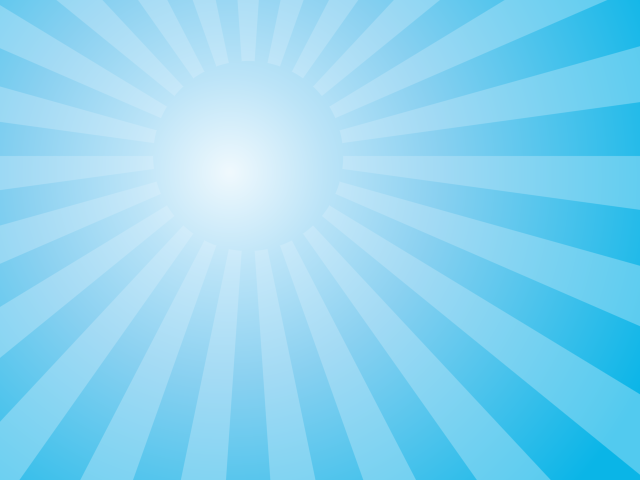
Give the GLSL for this background, as a Shadertoy shader.

```glsl
// Pale sun disc with translucent rays spreading over a radial sky-blue glow.

const float TAU = 6.2831853;

// Layout, in canvas heights
const vec2 SUN_CENTER = vec2(0.517, 0.675);
const vec2 GLOW_CENTER = vec2(0.479, 0.641);
const float SUN_RADIUS = 0.198;
const float RAY_COUNT = 23.0;

// Ray opacity grows from the sun outwards
const float RAY_OPACITY_NEAR = 0.21;
const float RAY_OPACITY_FAR = 0.31;
const float RAY_NEAR = 0.25;
const float RAY_FAR = 0.90;

// Distances from the glow centre where each sky colour is reached
const float PALE_STOP = 0.20;
const float MID_STOP = 0.434;
const float DEEP_STOP = 0.97;

const vec3 CORE_COLOR = vec3(0.94, 0.975, 0.993);
const vec3 PALE_COLOR = vec3(0.735, 0.893, 0.97);
const vec3 MID_COLOR = vec3(0.54, 0.818, 0.943);
const vec3 DEEP_COLOR = vec3(0.04, 0.71, 0.907);
const vec3 RAY_COLOR = vec3(0.95, 0.975, 1.0);

float ramp(float from, float to, float x) {
    return clamp((x - from) / (to - from), 0.0, 1.0);
}

// Radial sky gradient
vec3 skyColor(float dist) {
    vec3 color = mix(CORE_COLOR, PALE_COLOR, ramp(0.0, PALE_STOP, dist));
    color = mix(color, MID_COLOR, ramp(PALE_STOP, MID_STOP, dist));
    return mix(color, DEEP_COLOR, ramp(MID_STOP, DEEP_STOP, dist));
}

// Coverage of the evenly spaced rays outside the sun disc
float rayMask(vec2 offset, float pixel) {
    float radius = length(offset);
    float turns = atan(-offset.y, offset.x) / TAU;
    float phase = fract(turns * RAY_COUNT + 0.25) - 0.5;
    float sideDistance = (0.25 - abs(phase)) * TAU / RAY_COUNT * radius;
    float edgeDistance = min(sideDistance, radius - SUN_RADIUS);
    return smoothstep(-0.7 * pixel, 0.7 * pixel, edgeDistance);
}

void mainImage(out vec4 fragColor, in vec2 fragCoord) {
    float pixel = 1.0 / iResolution.y;
    vec2 position = fragCoord * pixel;
    vec2 sunOffset = position - SUN_CENTER;

    vec3 color = skyColor(distance(position, GLOW_CENTER));
    float reach = ramp(RAY_NEAR, RAY_FAR, length(sunOffset));
    float opacity = mix(RAY_OPACITY_NEAR, RAY_OPACITY_FAR, reach);
    color = mix(color, RAY_COLOR, opacity * rayMask(sunOffset, pixel));

    fragColor = vec4(color, 1.0);
}
```
